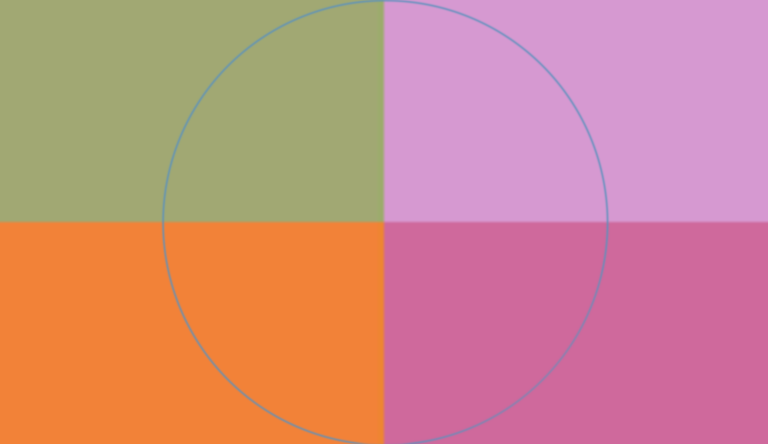
This background is drawn by a Shadertoy shader. Its source:

```glsl
#define GREEN  vec3(0.630, 0.660, 0.450)
#define LILAC  vec3(0.840, 0.600, 0.820)
#define ORANGE vec3(0.950, 0.510, 0.220)
#define ROSE   vec3(0.810, 0.410, 0.610)
#define RING_BLUE vec3(0.360, 0.570, 0.740)
#define FRINGE_TINT vec3(-0.018, 0.012, -0.025)
#define RING_CENTER vec2(0.003, -0.0018)
#define RING_RADIUS 0.5005
#define RING_SPREAD 0.0030
#define RING_OPACITY 0.68
#define FRINGE_WIDTH 0.014
#define SEAM_BLUR 0.0052

// Soft step: 0 below the edge, 1 above it
float softStep(float dist, float blur) {
    return smoothstep(-blur, blur, dist);
}

// Four flat panels meeting at the center
vec3 panels(vec2 p, float blur) {
    float right = softStep(p.x, blur);
    float upper = softStep(p.y, blur);
    return mix(mix(ORANGE, ROSE, right), mix(GREEN, LILAC, right), upper);
}

// Soft coverage of the thin circle outline
float ringMask(vec2 p) {
    float dist = (length(p - RING_CENTER) - RING_RADIUS) / RING_SPREAD;
    return exp(-dist * dist);
}

// Faint band on the left of the vertical seam
float seamFringe(float x, float blur) {
    return softStep(x + FRINGE_WIDTH, blur) * (1.0 - softStep(x, blur));
}

void mainImage(out vec4 fragColor, in vec2 fragCoord) {
    // Centered coordinates, one unit per canvas height
    vec2 p = (fragCoord - 0.5 * iResolution.xy) / iResolution.y;
    float blur = max(SEAM_BLUR, 0.7 / iResolution.y);

    vec3 color = panels(p, blur);
    color += FRINGE_TINT * seamFringe(p.x, blur);

    // The outline fades toward the lower right and at its lowest point
    float fade = 1.0 - 0.3 * smoothstep(0.0, 0.35, min(p.x, -p.y));
    fade *= 1.0 - 0.6 * smoothstep(0.07, 0.03, abs(p.x)) * step(p.y, 0.0);
    color = mix(color, RING_BLUE, ringMask(p) * RING_OPACITY * fade);

    fragColor = vec4(color, 1.0);
}
```
